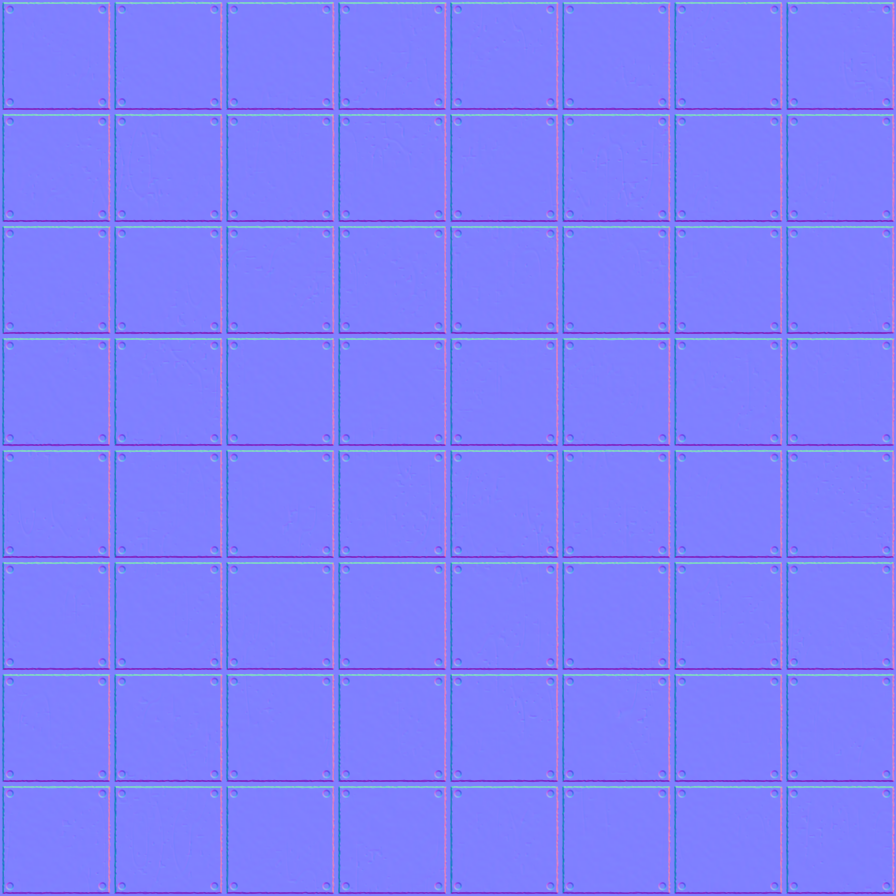
This texture map is drawn by a three.js fragment shader. Its source:

```glsl
// Tangent-space normal map of an 8 by 8 grid of lightly worn metal plates with screw recesses.
varying vec2 vUv;

const float PLATES = 8.0;

float hash(vec2 p) {
  vec3 h = fract(vec3(p.xyx) * 0.1031);
  h += dot(h, h.yzx + 33.33);
  return fract((h.x + h.y) * h.z);
}

// Value noise with a whole number of lattice cells per plate; wraps over the canvas.
float wrapNoise(vec2 p, vec2 cellsPerPlate, float seed) {
  vec2 period = cellsPerPlate * PLATES;
  vec2 q = p * cellsPerPlate;
  vec2 i = floor(q);
  vec2 f = q - i;
  f = f * f * (3.0 - 2.0 * f);
  vec2 a = mod(i, period);
  vec2 b = mod(i + 1.0, period);
  return mix(mix(hash(a + seed), hash(vec2(b.x, a.y) + seed), f.x),
             mix(hash(vec2(a.x, b.y) + seed), hash(b + seed), f.x), f.y);
}

// Fine grain, small pits and faint upright scratches, stronger on some plates.
float wearHeight(vec2 p) {
  float plateWear = mix(0.4, 1.0, hash(mod(floor(p), PLATES) + 71.0));
  float patches = smoothstep(0.4, 0.8, wrapNoise(p, vec2(3.0), 5.0));
  float grain = wrapNoise(p, vec2(26.0), 11.0) * 0.0006;
  float dents = wrapNoise(p, vec2(9.0), 17.0) * 0.0010;
  float pits = smoothstep(0.8, 0.95, wrapNoise(p, vec2(30.0), 23.0)) * 0.0015;
  float contour = abs(wrapNoise(p, vec2(8.0, 2.0), 31.0) - 0.5);
  float scratches = (1.0 - smoothstep(0.0, 0.06, contour)) * 0.0008;
  return grain + plateWear * (dents - patches * (pits + scratches));
}

// Height in plate units: steep ragged rim, with a shallow round recess in each corner.
float surfaceHeight(vec2 p) {
  vec2 fromCentre = abs(fract(p) - vec2(0.502, 0.5));
  float rimDistance = 0.5 - max(fromCentre.x, fromCentre.y);
  float ragged = (wrapNoise(p, vec2(56.0), 43.0) - 0.5) * 0.005;
  float plate = smoothstep(0.021, 0.033, rimDistance + ragged);
  float recessRadius = length(abs(fract(p) - 0.5) - 0.413);
  float recess = 1.0 - smoothstep(0.023, 0.036, recessRadius);
  return plate * (0.03 + wearHeight(p)) - recess * 0.008;
}

vec3 surfaceNormal(vec2 p) {
  vec2 e = vec2(0.003, 0.0);
  p -= 0.5 * e.x;
  float h = surfaceHeight(p);
  vec2 slope = vec2(surfaceHeight(p + e.xy) - h, surfaceHeight(p + e.yx) - h) / e.x;
  return normalize(vec3(-slope, 1.0));
}

void main() {
  vec2 p = vUv * PLATES;

  // Average a small grid of normals so the steep rims stay smooth.
  vec3 normal = vec3(0.0);
  for (int y = -1; y <= 1; y++) {
    for (int x = -1; x <= 1; x++) {
      normal += surfaceNormal(p + vec2(float(x), float(y)) * 0.0052) / 9.0;
    }
  }
  gl_FragColor = vec4(normal * 0.5 + 0.5, 1.0);
}
```
